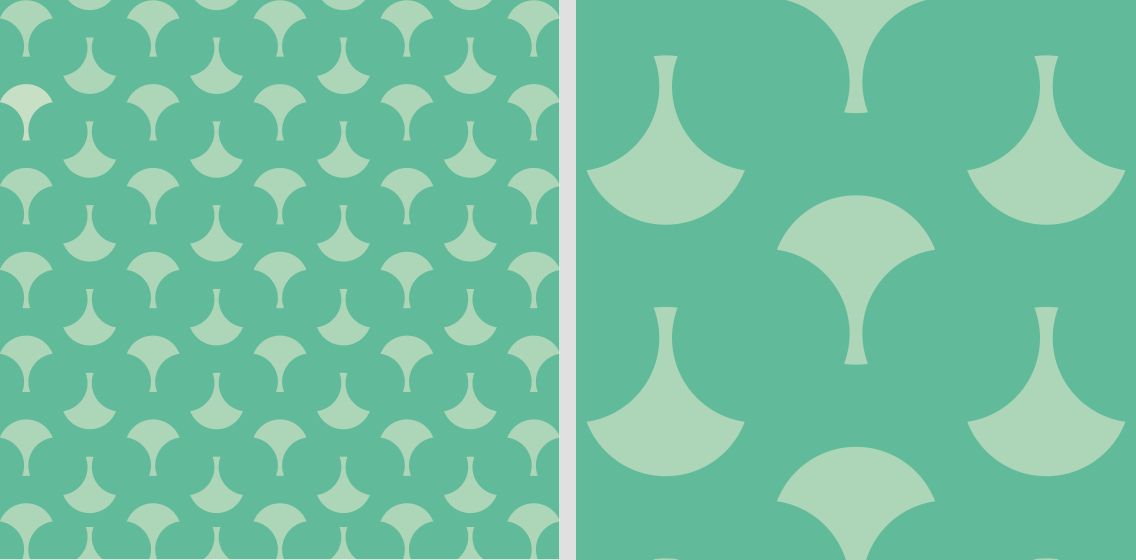
Left, the full canvas; right, a detail of the centre.
A WebGL 1 fragment shader for this pattern:

```glsl
precision highp float;
// Columns of pale ginkgo-like fans on green, alternately upright and inverted.

uniform vec2 u_resolution;

const vec3 GROUND = vec3(0.38, 0.73, 0.60);
const vec3 FAN = vec3(0.68, 0.84, 0.72);
const vec3 PALE_FAN = vec3(0.78, 0.875, 0.77);
const vec3 RIM = vec3(0.96, 0.98, 0.97);

const vec2 PITCH = vec2(0.2266, 0.1497);      // spacing of each lattice
const vec2 UPRIGHT_ORIGIN = vec2(0.5, 0.5);
const vec2 INVERTED_ORIGIN = vec2(0.3867, 0.5833);
const float RADIUS = 0.0504;                  // shared by all three circles
const vec2 CUT_CENTRE = vec2(0.0542, -0.0319);
const vec2 PALE_CELL = vec2(-2.0, 2.0);       // the single lighter fan
const float LAST_ROW = -4.0;                  // lowest inverted row
const float LAST_ROW_LIFT = 0.0248;
const float RIM_WIDTH = 0.0013;

// Disc with a circular bite out of each lower side.
float fanDistance(vec2 p) {
  float disc = length(p) - RADIUS;
  float bite = RADIUS - length(vec2(abs(p.x), p.y) - CUT_CENTRE);
  return max(disc, bite);
}

vec2 cellIndex(vec2 p, vec2 origin) {
  return floor((p - origin) / PITCH + 0.5);
}

float coverage(float d, float pixel) {
  return clamp(0.5 - d / pixel, 0.0, 1.0);
}

void main() {
  float pixel = 1.0 / min(u_resolution.x, u_resolution.y);
  vec2 uv = gl_FragCoord.xy * pixel;

  // Upright fans
  vec2 cell = cellIndex(uv, UPRIGHT_ORIGIN);
  float upright = fanDistance(uv - UPRIGHT_ORIGIN - cell * PITCH);
  float isPale = 1.0 - step(0.5, distance(cell, PALE_CELL));
  vec3 color = mix(GROUND, mix(FAN, PALE_FAN, isPale), coverage(upright, pixel));

  // Inverted fans, with the lowest row raised
  cell = cellIndex(uv, INVERTED_ORIGIN);
  vec2 local = uv - INVERTED_ORIGIN - cell * PITCH;
  local.y -= LAST_ROW_LIFT * (1.0 - step(LAST_ROW + 0.5, cell.y));
  float inverted = fanDistance(vec2(local.x, -local.y));
  color = mix(color, FAN, coverage(inverted, pixel));

  // Thin pale rim along the right and bottom edges
  float rim = min(u_resolution.x * pixel - uv.x, uv.y) - RIM_WIDTH;
  color = mix(color, RIM, coverage(rim, pixel));

  gl_FragColor = vec4(color, 1.0);
}
```
